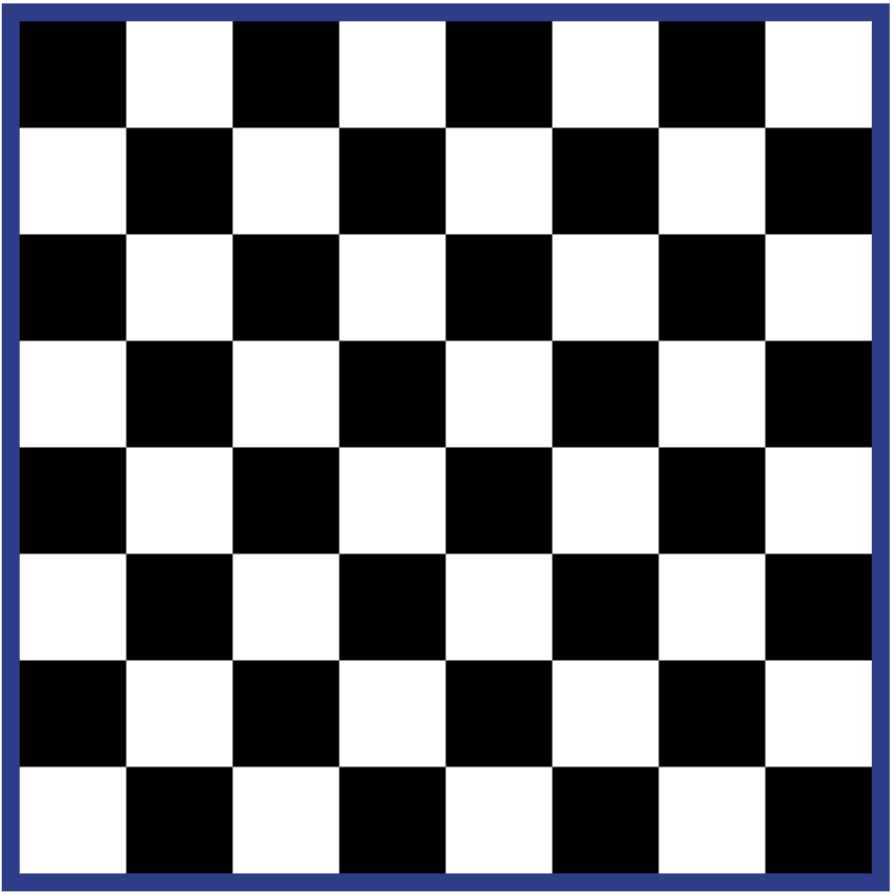
A Shadertoy shader for this pattern:

```glsl
// An eight by eight black and white checkerboard in a flat blue frame.
// The checks are the product of two clamped triangle waves, which keeps
// the seams softly grey; the frame is cut from square distances.

#define CELLS 8.0
#define BOARD_HALF 0.4755
#define FRAME_HALF 0.4955
#define CENTER_OFFSET vec2(-0.0003, 0.0007)
#define SEAM_WIDTH 0.0022
#define FRAME_COLOR vec3(0.18, 0.24, 0.53)
#define DARK_COLOR vec3(0.0)
#define LIGHT_COLOR vec3(1.0)

// Signed distance to the nearest grid line, positive in even cells.
vec2 gridWave(vec2 cell) {
    return abs(mod(cell - 0.5, 2.0) - 1.0) - 0.5;
}

// Signed distance to a centred square.
float squareDistance(vec2 p, float halfSize) {
    return max(abs(p.x), abs(p.y)) - halfSize;
}

// Coverage of a shape, smoothed over one pixel.
float coverage(float distanceToEdge, float pixel) {
    return clamp(0.5 - distanceToEdge / pixel, 0.0, 1.0);
}

void mainImage(out vec4 fragColor, in vec2 fragCoord) {
    float pixel = 1.0 / iResolution.y;
    vec2 p = (fragCoord - 0.5 * iResolution.xy) * pixel - CENTER_OFFSET;

    // Checks; the clamp stops seams forming along the outer rim.
    float cellSize = 2.0 * BOARD_HALF / CELLS;
    vec2 cell = clamp((p + BOARD_HALF) / cellSize, 0.1, CELLS - 0.1);
    float softness = 0.5 * max(SEAM_WIDTH, pixel);
    vec2 side = clamp(gridWave(cell) * cellSize / softness, -1.0, 1.0);
    vec3 checks = mix(DARK_COLOR, LIGHT_COLOR, 0.5 + 0.5 * side.x * side.y);

    // Margin, frame, then board.
    vec3 color = LIGHT_COLOR;
    color = mix(color, FRAME_COLOR, coverage(squareDistance(p, FRAME_HALF), pixel));
    color = mix(color, checks, coverage(squareDistance(p, BOARD_HALF), pixel));
    fragColor = vec4(color, 1.0);
}
```
